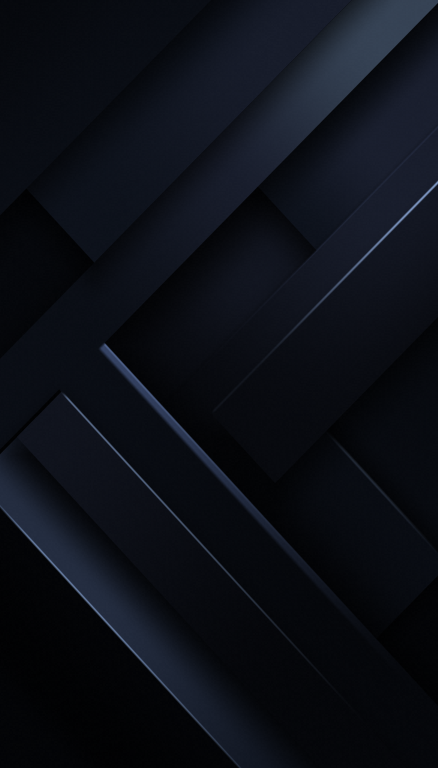
Write a WebGL 2 fragment shader that draws this background.

```glsl
#version 300 es
precision highp float;
// Dark navy slabs stacked on two crossing diagonals, with soft shadows and lit edges.
uniform vec2 u_resolution;
out vec4 outColor;

float hash(vec2 p) {
  return fract(sin(dot(p, vec2(127.1, 311.7))) * 43758.5453);
}

// Signed distance to a box given by its low and high corners.
float box(vec2 q, vec2 lo, vec2 hi) {
  vec2 d = abs(q - 0.5 * (lo + hi)) - 0.5 * (hi - lo);
  return 0.72 * (length(max(d, 0.0)) + min(max(d.x, d.y), 0.0));
}

// Darkens what lies below by the shadow distance, then lays the face on top.
void slab(inout vec3 col, float face, float shadow, float blur, vec3 tint) {
  float aa = 0.7 / u_resolution.y;
  col *= 1.0 - 0.85 * (1.0 - smoothstep(-blur, blur, shadow));
  col = mix(col, tint, 1.0 - smoothstep(-aa, aa, face));
}

// Thin bright line where x is zero.
float glint(float x, float width) {
  return 1.0 - smoothstep(0.0, width + 1.0 / u_resolution.y, abs(x));
}

// The L-shaped slab: a rising band joined to a falling arm.
float elbow(vec2 q) {
  return min(box(q, vec2(0.458, -3.0), vec2(0.574, 3.0)),
             box(q, vec2(0.5, -0.388), vec2(3.0, -0.273)));
}

void main() {
  vec2 p = gl_FragCoord.xy / u_resolution.y;
  float down = 1.0 - p.y;
  // q.x is constant along rising edges, q.y along falling edges.
  vec2 q = vec2(p.x + down / 1.02, p.x - down / 1.09);
  float a = q.x, b = q.y;

  vec3 ink = vec3(0.012, 0.016, 0.026);
  vec3 navy = vec3(0.05, 0.068, 0.105);
  vec3 slate = vec3(0.10, 0.12, 0.18);
  vec3 steel = vec3(0.21, 0.26, 0.33);
  vec3 shine = vec3(0.50, 0.60, 0.75);

  // Floor
  vec3 col = mix(ink, navy, 0.25 * smoothstep(0.7, 0.3, a));
  col *= 1.0 - 0.5 * smoothstep(-0.6, -0.75, b) * smoothstep(-0.83, -0.77, b);

  // Recess with a faint inner glow
  vec2 g = (q - vec2(0.69, 0.01)) / vec2(0.1, 0.17);
  float d = box(q, vec2(0.5, -0.4), vec2(0.76, 0.2));
  slab(col, d, 1.0, 0.01, mix(ink, slate, 0.12 + 0.53 * exp(-dot(g, g))));

  // Lower right plates
  d = box(q, vec2(0.9, -0.09), vec2(3.0));
  slab(col, d, 1.0, 0.01, mix(ink, navy, 0.45));
  d = box(q, vec2(0.9, -0.5), vec2(1.305, -0.09));
  slab(col, d, box(q, vec2(0.9, -0.5), vec2(1.31, -0.08)), 0.03,
       mix(ink, navy, 0.2 + 0.4 * smoothstep(-0.3, -0.1, b)));
  col += shine * 0.2 * glint(b + 0.09, 0.003)
       * smoothstep(0.96, 1.03, a) * smoothstep(1.32, 1.1, a);

  // Upper right block
  d = box(q, vec2(0.5, 0.113), vec2(0.76, 3.0));
  slab(col, d, box(q, vec2(0.5, 0.10), vec2(0.76, 3.0)), 0.04,
       mix(navy, slate, smoothstep(0.1, 0.32, b) * smoothstep(0.57, 0.66, a)));

  // Rising double bar
  d = box(q, vec2(0.732, -0.4), vec2(0.9, 3.0));
  slab(col, d, d + 0.004, 0.012, mix(ink, slate, 0.12 + 0.83 * smoothstep(-0.3, 0.3, b)));
  col += slate * 0.35 * glint(a - 0.732, 0.002) * smoothstep(-0.25, 0.2, b);
  d = box(q, vec2(0.803, -0.219), vec2(0.975, 3.0));
  slab(col, d, box(q, vec2(0.85, -0.235), vec2(0.995, 3.0)), 0.05,
       mix(ink, slate, 0.2 + 0.5 * smoothstep(-0.2, 0.3, b) * smoothstep(1.05, 0.8, a)));
  col += shine * glint(a - 0.803, 0.0025) * smoothstep(-0.219, -0.21, b)
       * (0.07 + 0.75 * smoothstep(-0.12, 0.32, b));

  // Elbow: bright at the top right, fading around the corner
  vec3 tint = mix(ink, navy, 0.2 + 0.5 * smoothstep(1.3, 0.5, a));
  tint = mix(tint, slate, smoothstep(-0.3, 0.18, b));
  tint = mix(tint, steel, smoothstep(0.08, 0.45, b));
  slab(col, elbow(q), elbow(q - vec2(0.02, 0.012)), 0.05, tint);
  float bevel = smoothstep(-0.291, -0.283, b) * (1.0 - smoothstep(-0.275, -0.272, b));
  float along = smoothstep(0.571, 0.578, a) * smoothstep(1.45, 0.55, a);
  col += vec3(0.17, 0.21, 0.31) * bevel * along;
  col += shine * 0.2 * glint(b + 0.275, 0.002) * along * along;

  // Falling bars at the lower left
  d = box(q, vec2(0.58, -0.605), vec2(3.0, -0.45));
  slab(col, d, d + 0.01, 0.02,
       mix(navy, vec3(0.14, 0.175, 0.25), smoothstep(-0.48, -0.59, b) * smoothstep(1.5, 0.85, a)));
  col += shine * 0.6 * glint(b + 0.605, 0.002)
       * smoothstep(0.58, 0.75, a) * smoothstep(1.5, 0.9, a);
  d = box(q, vec2(0.58, -0.5), vec2(3.0, -0.388));
  slab(col, d, box(q, vec2(0.6, -0.525), vec2(3.0, -0.41)), 0.04,
       mix(ink, slate, 0.08 + 0.5 * smoothstep(1.25, 0.55, a)));
  col += shine * 0.6 * glint(b + 0.388, 0.0018)
       * smoothstep(0.578, 0.6, a) * smoothstep(1.45, 0.7, a);

  // Upper left plates
  d = box(q, vec2(0.2, -0.191), vec2(0.458, 3.0));
  slab(col, d, box(q, vec2(0.2, -0.205), vec2(0.472, 3.0)), 0.04,
       mix(navy, slate, 0.8 * smoothstep(-0.15, 0.3, b) * smoothstep(0.28, 0.4, a)));
  d = a - 0.275;
  slab(col, 0.72 * d, 0.72 * (d - 0.015), 0.05,
       mix(ink, navy, 0.3 + 0.35 * smoothstep(0.0, 0.27, a)));

  // Fine grain
  col += (hash(floor(p * 512.0)) - 0.5) * 0.008;
  outColor = vec4(max(col, 0.0), 1.0);
}
```
